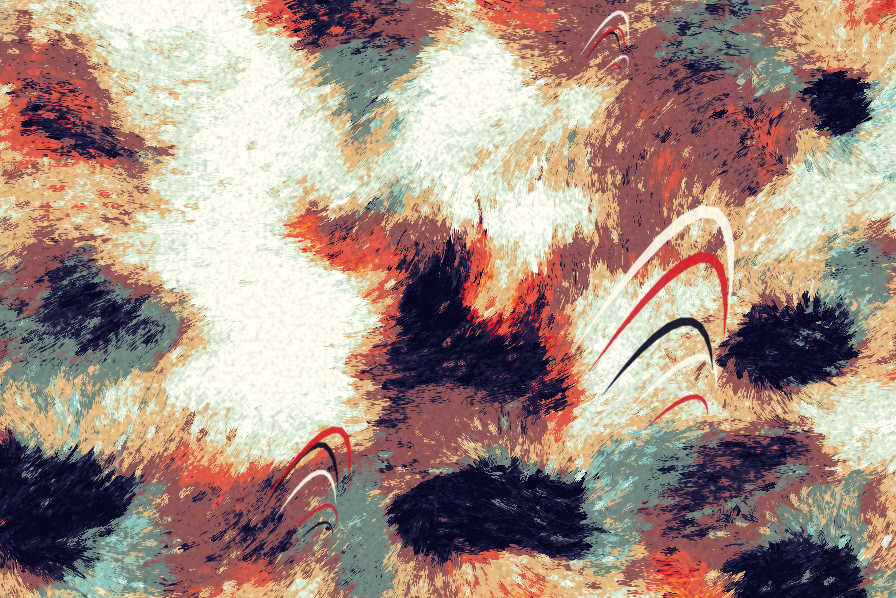
Reproduce this background procedurally as a Shadertoy shader.

```glsl
const vec3 INK = vec3(0.03, 0.03, 0.13), NAVY = vec3(0.13, 0.12, 0.26);
const vec3 ROSE = vec3(0.57, 0.33, 0.34), CORAL = vec3(0.87, 0.35, 0.28);
const vec3 RED = vec3(0.83, 0.11, 0.16), FLAME = vec3(0.97, 0.5, 0.15);
const vec3 SAGE = vec3(0.44, 0.53, 0.5), AQUA = vec3(0.45, 0.78, 0.8);
const vec3 TAN = vec3(0.89, 0.72, 0.5), PALE = vec3(0.85, 0.91, 0.83);
const vec3 WHITE = vec3(1.0, 0.99, 0.94);
const float STROKE_SCALE = 8.0; // coarsest cells per canvas height
const int STROKE_LAYERS = 4, RIBBON_STEPS = 10;
const vec2 STROKE_SIZE = vec2(0.98, 0.42);
const vec2 JITTER = vec2(0.72, 0.68); // tone, hue
const float BRISTLE_TONE = 0.32, RIBBON_WIDTH = 0.01;
// Dark pools: centre, radii
const vec4 POOLS[5] = vec4[5](
    vec4(0.84, 0.14, 0.16, 0.1), vec4(0.08, 0.17, 0.17, 0.12), vec4(1.32, 0.42, 0.12, 0.07),
    vec4(1.36, 0.03, 0.13, 0.09), vec4(1.4, 0.84, 0.09, 0.09));
// Broad light and shade: centre, radius, tone shift
const vec4 WASHES[6] = vec4[6](
    vec4(0.88, 0.77, 0.17, 0.5), vec4(0.26, 0.93, 0.19, 0.4), vec4(0.42, 0.43, 0.18, 0.42),
    vec4(0.1, 0.66, 0.2, -0.32), vec4(0.72, 0.48, 0.17, -0.28), vec4(1.46, 0.28, 0.12, 0.35));
// Ribbon clusters: foot, scale
const vec3 CLUSTERS[3] = vec3[3](
    vec3(0.945, 0.405, 1.0), vec3(0.43, 0.16, 0.55), vec3(0.97, 0.91, 0.3));

vec2 hash2(vec2 p) {
    vec3 q = fract(p.xyx * vec3(0.1031, 0.103, 0.0973));
    q += dot(q, q.yzx + 33.33);
    return fract((q.xx + q.yz) * q.zy);
}
float corner(vec2 i, vec2 f, vec2 o) { return dot(hash2(i + o) * 2.0 - 1.0, f - o); }
float gradientNoise(vec2 p) {
    vec2 i = floor(p), f = p - i, u = f * f * (3.0 - 2.0 * f);
    return 1.4 * mix(mix(corner(i, f, vec2(0, 0)), corner(i, f, vec2(1, 0)), u.x),
                     mix(corner(i, f, vec2(0, 1)), corner(i, f, vec2(1, 1)), u.x), u.y);
}
float fbm(vec2 p) {
    return gradientNoise(p) + 0.5 * gradientNoise(p * 2.1 + 7.3) + 0.25 * gradientNoise(p * 4.3 + 19.1);
}
// Scaled distance to the nearest pool, then the outward direction
vec3 nearestPool(vec2 p) {
    vec3 best = vec3(9, 1, 0);
    for (int i = 0; i < 5; i++) {
        vec2 away = p - POOLS[i].xy;
        float d = length(away / POOLS[i].zw);
        if (d < best.x) best = vec3(d, away / (length(away) + 0.001));
    }
    return best;
}
// Slanted sweep that turns to fur around the pools
vec2 flow(vec2 p) {
    float a = 0.45 + 1.7 * gradientNoise(p * 2.5 + 3.0);
    vec3 pool = nearestPool(p);
    float furry = smoothstep(0.6, 1.0, pool.x) * (1.0 - smoothstep(1.3, 2.1, pool.x));
    vec2 fur = pool.yz + 0.6 * vec2(-pool.z, pool.y);
    return normalize(mix(vec2(cos(a), sin(a)), fur, 0.85 * furry) + 0.0001);
}
// Tone (dark to light) and hue (warm to cool)
vec2 composition(vec2 p) {
    vec2 w = p + 0.09 * vec2(gradientNoise(p * 5.0), gradientNoise(p * 5.0 + 17.0));
    vec2 paint = vec2(0.53, 0.5) + 0.47 * tanh(2.9 * vec2(fbm(w * 3.6 + 5.0), fbm(w * 3.1 + 40.0)));
    for (int i = 0; i < 6; i++) {
        vec2 q = (w - WASHES[i].xy) / WASHES[i].z;
        paint.x += WASHES[i].w * exp(-dot(q, q));
    }
    vec2 e = (w - vec2(1.1, 0.77)) * mat2(8.1, 2.0, -4.0, 4.0);
    paint = mix(paint, vec2(0.3, 0.12), 0.78 * exp(-dot(e, e)));
    float d = nearestPool(w).x;
    paint.x = mix(paint.x, 0.6, 0.65 * (1.0 - smoothstep(1.1, 2.2, d)));
    paint.x = mix(-0.06, paint.x, smoothstep(0.75, 1.08, d));
    return paint;
}
vec3 pigment(float tone, float hue) {
    vec3 warm = mix(RED, mix(CORAL, FLAME, smoothstep(0.36, 0.45, tone)), smoothstep(0.2, 0.35, tone));
    vec3 mid = mix(mix(warm, CORAL, smoothstep(0.05, 0.15, hue)), ROSE, smoothstep(0.22, 0.36, hue));
    mid = mix(mid, SAGE, smoothstep(0.62, 0.76, hue));
    vec3 c = mix(mix(INK, NAVY, smoothstep(-0.12, 0.1, tone)), mid, smoothstep(0.08, 0.22, tone));
    c = mix(c, mix(TAN, AQUA, 0.8 * smoothstep(0.84, 0.98, hue)), smoothstep(0.43, 0.54, tone));
    return mix(mix(c, PALE, smoothstep(0.66, 0.76, tone)), WHITE, smoothstep(0.82, 1.0, tone));
}
// Bristled strokes from broad to fine
vec2 paintStrokes(vec2 p) {
    vec2 paint = composition(p);
    float scale = STROKE_SCALE;
    for (int k = 0; k < 9 * STROKE_LAYERS; k++) {
        vec2 cell = floor(p * scale) + vec2(k % 3 - 1, k / 3 % 3 - 1);
        vec2 seed = cell + 71.0 * float(k / 9), r = hash2(seed + 31.7);
        vec2 centre = (cell + hash2(seed)) / scale, away = (p - centre) * scale;
        if (k % 9 == 8) scale *= 1.9;
        if (dot(away, away) > 1.0) continue;
        vec2 dir = flow(centre), q = vec2(dot(away, dir), dot(away, vec2(-dir.y, dir.x)));
        q.y += 0.25 * (r.x - 0.5) * q.x * q.x;
        float bristle = gradientNoise(q * vec2(2, 13) + 50.0 * r);
        float body = 1.0 - length(q / STROKE_SIZE) - 0.7 * max(bristle + 0.25, 0.0);
        vec2 daub = composition(centre) + (r - 0.5) * JITTER * abs(r.yx - 0.2);
        daub.x += BRISTLE_TONE * bristle;
        paint = mix(paint, daub, smoothstep(0.0, 0.16, body) * mix(0.45, 1.0, r.y));
    }
    return paint;
}
// Coverage of a tapered arch; p is relative to its foot
float ribbon(vec2 p, vec2 bend, vec2 tip, float width) {
    float gap = 1.0, aa = 1.0 / iResolution.y;
    vec2 a = vec2(0);
    for (int k = 1; k <= RIBBON_STEPS; k++) {
        float t = float(k) / float(RIBBON_STEPS);
        vec2 b = 2.0 * t * (1.0 - t) * bend + t * t * tip, s = b - a;
        float h = clamp(dot(p - a, s) / dot(s, s), 0.0, 1.0);
        t -= (1.0 - h) / float(RIBBON_STEPS);
        gap = min(gap, length(p - a - s * h) - width * 4.0 * t * (1.0 - t));
        a = b;
    }
    return 1.0 - smoothstep(-aa, aa, gap);
}
void mainImage(out vec4 fragColor, in vec2 fragCoord) {
    vec2 p = fragCoord / iResolution.y, paint = paintStrokes(p);
    float grain = gradientNoise(p * 150.0) + 0.6 * gradientNoise(p * 75.0);
    vec3 colour = pigment(paint.x + 0.07 * grain, paint.y) * (1.0 + 0.09 * grain);
    for (int i = 14; i >= 0; i--) { // ribbons, back to front
        vec3 cluster = CLUSTERS[i % 3];
        float rank = float(i / 3), size = cluster.z * (1.0 - 0.15 * rank);
        vec2 r = hash2(vec2(i, 9)) - 0.5;
        vec2 foot = cluster.xy + cluster.z * rank * vec2(0.035, -0.03) + 0.02 * r;
        vec2 bend = size * (vec2(0.28, 0.45 - 0.05 * rank) + 0.08 * r);
        float cover = ribbon(p - foot, bend, size * vec2(0.265, 0.06), RIBBON_WIDTH * size);
        int shade = (i / 3 + i % 3 % 2) % 3;
        colour = mix(colour, shade == 0 ? WHITE : shade == 1 ? RED : INK, 0.9 * cover);
    }
    fragColor = vec4(clamp(colour, 0.0, 1.0), 1.0);
}
```
